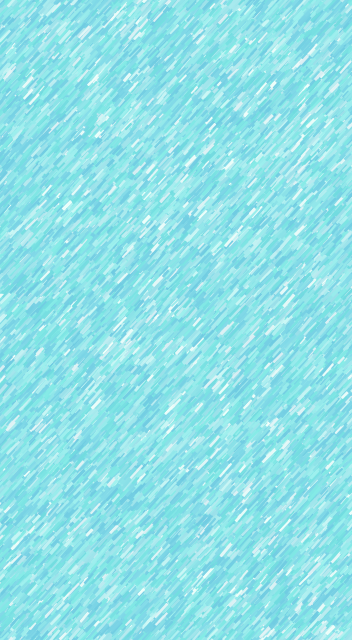
Write a Shadertoy shader that draws this texture.

```glsl
// Short slanted dabs of aqua paint, laid over each other in jittered lattices.
// Each dab is a smoothed box; its tone comes from a hash, swayed by soft
// gradient noise so that pale and deep dabs gather in loose patches.

#define STROKE_ANGLE 0.83
#define ANGLE_JITTER 0.10
#define STROKE_LENGTH 0.0205
#define STROKE_WIDTH 0.0044
#define LAYERS 4
#define OPACITY 0.93
#define PATCH_SCALE 9.0
#define PATCH_STRENGTH 0.55
#define TONE_JITTER 0.09

const vec3 BLUE  = vec3(0.48, 0.83, 0.90);
const vec3 TEAL  = vec3(0.48, 0.89, 0.89);
const vec3 AQUA  = vec3(0.58, 0.91, 0.92);
const vec3 LIGHT = vec3(0.65, 0.91, 0.93);
const vec3 PALE  = vec3(0.76, 0.94, 0.95);
const vec3 WHITE = vec3(0.91, 0.97, 0.97);

// Integer hash of a cell and a seed, giving three values in 0..1
vec3 hash3(vec2 cell, int seed) {
    uvec3 v = uvec3(ivec3(ivec2(cell), seed)) * 1664525u + 1013904223u;
    for (int i = 0; i < 2; i++) {
        v.x += v.y * v.z;
        v.y += v.z * v.x;
        v.z += v.x * v.y;
        v ^= v >> 16u;
    }
    return vec3(v & 0xffffu) / 65535.0;
}

float cornerSlope(vec2 corner, vec2 offset) {
    float a = 6.2832 * hash3(corner, 91).x;
    return dot(vec2(cos(a), sin(a)), offset);
}

float gradientNoise(vec2 p) {
    vec2 i = floor(p), f = p - i;
    vec2 u = f * f * f * (f * (f * 6.0 - 15.0) + 10.0);
    vec2 e = vec2(1.0, 0.0);
    float low  = mix(cornerSlope(i, f), cornerSlope(i + e, f - e), u.x);
    float high = mix(cornerSlope(i + e.yx, f - e.yx),
                     cornerSlope(i + 1.0, f - 1.0), u.x);
    return mix(low, high, u.y);
}

// Palette from deep to pale, stepped by the share of each tone
vec3 paint(float t) {
    vec3 c = BLUE;
    c = mix(c, TEAL,  step(0.27, t));
    c = mix(c, AQUA,  step(0.49, t));
    c = mix(c, LIGHT, step(0.72, t));
    c = mix(c, PALE,  step(0.875, t));
    return mix(c, WHITE, step(0.96, t));
}

vec3 strokeColor(vec2 centre, vec3 rnd) {
    float patches = gradientNoise(centre * PATCH_SCALE)
                  + 0.7 * gradientNoise(centre * PATCH_SCALE * 3.7 + 17.0);
    float tone = pow(rnd.x, exp(-PATCH_STRENGTH * patches));
    vec3 tint = vec3(1.0, 0.8, 0.35) * TONE_JITTER * (rnd.y - 0.5);
    return paint(tone) + tint;
}

float boxDistance(vec2 p, vec2 halfSize, float radius) {
    vec2 q = abs(p) - halfSize + radius;
    return length(max(q, 0.0)) + min(max(q.x, q.y), 0.0) - radius;
}

mat2 rotation(float a) {
    return mat2(cos(a), -sin(a), sin(a), cos(a));
}

void mainImage(out vec4 fragColor, in vec2 fragCoord) {
    float pixel = 1.0 / iResolution.y;
    // x runs along the strokes, y across them
    vec2 p = rotation(STROKE_ANGLE) * fragCoord * pixel;
    vec2 cellSize = vec2(STROKE_LENGTH, STROKE_WIDTH);
    vec3 color = AQUA;

    for (int layer = 0; layer < LAYERS; layer++) {
        vec2 shift = vec2(0.37, 0.61) * float(layer);
        vec2 cell = floor(p / cellSize + shift);
        for (int k = 0; k < 9; k++) {
            vec2 id = cell + vec2(k % 3 - 1, k / 3 - 1);
            vec3 place = hash3(id, layer * 3 + 1);
            vec3 shape = hash3(id, layer * 3 + 2);
            vec2 jitter = (place.xy - 0.5) * vec2(1.0, 0.7);
            vec2 centre = (id + 0.5 + jitter - shift) * cellSize;
            vec2 halfSize = cellSize * mix(vec2(0.32, 0.34), vec2(0.72, 0.60), shape.xy);

            vec2 local = rotation(ANGLE_JITTER * (place.z - 0.5)) * (p - centre);
            float d = boxDistance(local, halfSize, 0.25 * STROKE_WIDTH);
            float cover = clamp(0.5 - d / pixel, 0.0, 1.0);
            if (cover > 0.0) {
                vec3 dab = strokeColor(centre, hash3(id, layer * 3 + 3));
                color = mix(color, dab, cover * OPACITY);
            }
        }
    }
    fragColor = vec4(clamp(color, 0.0, 1.0), 1.0);
}
```
